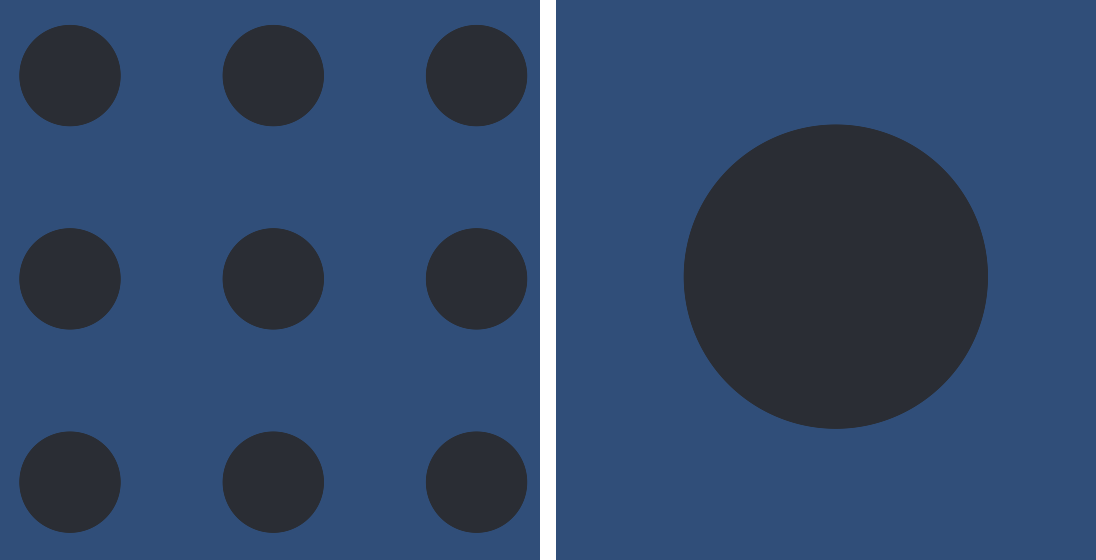
Left: the whole. Right: its middle third, enlarged.
Give the GLSL for this pattern, as a Shadertoy shader.

```glsl
#define GROUND_COLOR vec3(0.188, 0.306, 0.475)
#define DOT_COLOR    vec3(0.165, 0.177, 0.202)
#define DOT_SPACING  0.363
#define DOT_RADIUS   0.0906
#define GRID_CENTER  vec2(0.488, 0.502)

// Signed distance to the nearest dot of a square grid
float dotGridDistance(vec2 point) {
    vec2 cell = fract((point - GRID_CENTER) / DOT_SPACING + 0.5) - 0.5;
    return length(cell * DOT_SPACING) - DOT_RADIUS;
}

void mainImage(out vec4 fragColor, in vec2 fragCoord) {
    // Canvas units: height is 1
    vec2 point = fragCoord / iResolution.y;
    float pixelSize = 1.0 / iResolution.y;

    // Flat dots with a one-pixel smoothed edge
    float edge = 0.5 * pixelSize;
    float coverage = 1.0 - smoothstep(-edge, edge, dotGridDistance(point));
    fragColor = vec4(mix(GROUND_COLOR, DOT_COLOR, coverage), 1.0);
}
```
